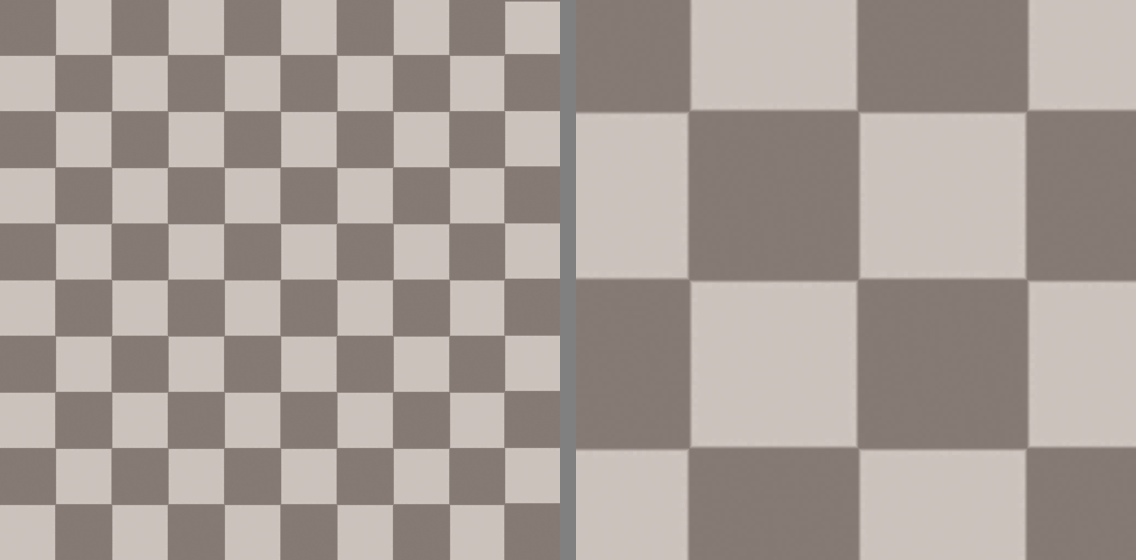
Left, the full canvas; right, a detail of the centre.
Reproduce this pattern procedurally as a Shadertoy shader.

```glsl
// Ten by ten checkerboard of pale and taupe squares with soft edges.
// Each pixel takes its signed distance to the nearest grid line; the sign is
// the cell parity. The last column is a strip set slightly out of register.

#define CELLS 10.0
#define PITCH vec2(0.10052, 0.10026)
#define ORIGIN vec2(-0.0012, -0.0013)
#define STRIP_X 0.9013     // left edge of the last column
#define STRIP_LIFT 0.0016  // upward slip of the last column
#define STRIP_TOP 0.9972   // dark sliver begins here in the last column
#define INSET 0.0008       // pale squares are a touch smaller
#define SOFTNESS 0.0015
#define RIM_WIDTH 0.004
#define RIM_GAIN 0.014
#define DARK vec3(0.522, 0.478, 0.453)
#define PALE vec3(0.800, 0.761, 0.739)

float hash(vec2 p) {
    return fract(sin(dot(p, vec2(127.1, 311.7))) * 43758.5453);
}

// Distance to the nearest interior grid line along each axis
vec2 lineDistance(vec2 p) {
    vec2 line = clamp(round((p - ORIGIN) / PITCH), 1.0, CELLS - 1.0);
    return abs(p - ORIGIN - line * PITCH);
}

// Signed distance to the pale squares, negative inside
float checkerDistance(vec2 uv) {
    float inStrip = step(STRIP_X, uv.x);
    vec2 p = uv - vec2(0.0, STRIP_LIFT * inStrip);
    vec2 cell = clamp(floor((p - ORIGIN) / PITCH), 0.0, CELLS - 1.0);
    cell.x = mix(min(cell.x, CELLS - 2.0), CELLS - 1.0, inStrip);

    // The final vertical line is replaced by the strip edge
    vec2 gap = lineDistance(p);
    float stripGap = abs(uv.x - STRIP_X);
    gap.x = uv.x > STRIP_X - 0.5 * PITCH.x ? stripGap : gap.x;

    float side = mod(cell.x + cell.y, 2.0) * 2.0 - 1.0;
    float d = side * min(gap.x, gap.y) + INSET;
    return inStrip > 0.5 ? max(d, uv.y - STRIP_TOP) : d;
}

void mainImage(out vec4 fragColor, in vec2 fragCoord) {
    vec2 uv = fragCoord / iResolution.xy;
    float d = checkerDistance(uv);

    // Soft transition, never thinner than a pixel
    float blur = max(SOFTNESS, 0.6 / min(iResolution.x, iResolution.y));
    float pale = 1.0 - smoothstep(-blur, blur, d);
    vec3 color = mix(DARK, PALE, pale);

    // Faint bright rim and speckle just inside the pale edges
    float rim = pale * (1.0 - smoothstep(0.0, RIM_WIDTH, abs(d + RIM_WIDTH * 0.5)));
    float grain = hash(floor(uv * 384.0)) - 0.5;
    color += RIM_GAIN * rim * (0.6 + grain) + 0.003 * grain;

    fragColor = vec4(color, 1.0);
}
```
